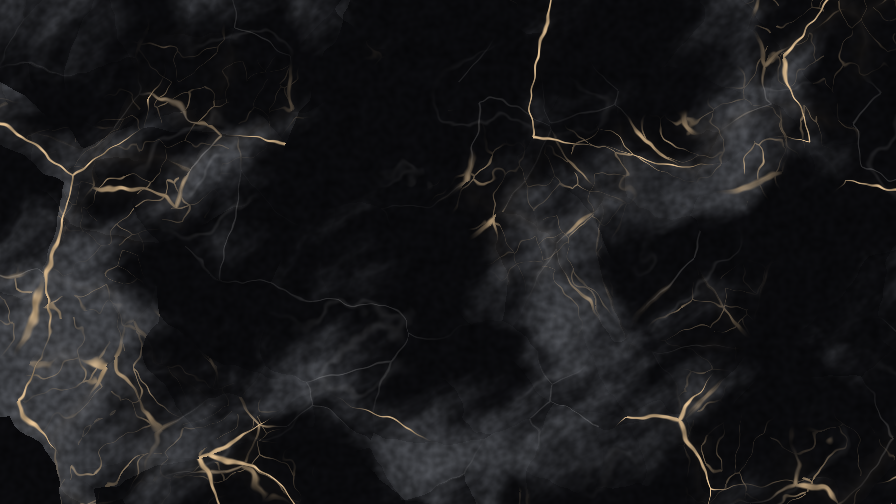
Write a WebGL 2 fragment shader that draws this texture.

```glsl
#version 300 es
precision highp float;
// Black marble with smoky grey bands, faint cracks and broken gold veins.

#define SLAB_SCALE 2.3      // large fragments per canvas height
#define RING_SCALE 6.5      // medium loops of gold
#define LACE_SCALE 17.0     // finest gold net
#define WARP 0.15           // bending of all veins
#define VEIN_WIDTH 0.0055   // half width of the boldest vein
#define VEIN_SHARE 0.62     // share of slab edges that carry gold
#define SMOKE_GAIN 5.5      // contrast of the grey clouds
#define BLACK vec3(0.036, 0.037, 0.046)
#define GREY vec3(0.238, 0.245, 0.262)
#define GOLD vec3(0.80, 0.68, 0.52)

uniform vec2 u_resolution;
out vec4 fragColor;

vec2 hash22(vec2 p) {
  vec3 a = fract(p.xyx * vec3(0.1031, 0.1030, 0.0973));
  a += dot(a, a.yzx + 33.33);
  return fract((a.xx + a.yz) * a.zy);
}

float cornerSlope(vec2 cell, vec2 offset) {
  float angle = 6.2832 * hash22(cell).x;
  return dot(vec2(cos(angle), sin(angle)), offset);
}

float gradientNoise(vec2 p) {
  vec2 i = floor(p), f = fract(p);
  vec2 u = f * f * f * (f * (f * 6.0 - 15.0) + 10.0);
  vec2 e = vec2(1.0, 0.0);
  return mix(mix(cornerSlope(i, f), cornerSlope(i + e, f - e), u.x),
             mix(cornerSlope(i + e.yx, f - e.yx), cornerSlope(i + 1.0, f - 1.0), u.x), u.y);
}

float fbm(vec2 p) {
  float sum = 0.0, amp = 0.5;
  for (int i = 0; i < 5; i++) {
    sum += amp * gradientNoise(p);
    p = mat2(1.6, 1.2, -1.2, 1.6) * p + 7.3;
    amp *= 0.5;
  }
  return sum;
}

// Cell fracture: x = distance to the edge, y = random per edge, z = random per cell.
vec3 fracture(vec2 p, float scale) {
  vec2 q = p * scale, base = floor(q);
  vec2 near = vec2(9.0), next = vec2(9.0), nearId = base, nextId = base;
  for (int y = -2; y <= 2; y++) {
    for (int x = -2; x <= 2; x++) {
      vec2 id = base + vec2(x, y);
      vec2 r = id + hash22(id + 31.0) - q;
      if (dot(r, r) < dot(near, near)) {
        next = near; nextId = nearId;
        near = r; nearId = id;
      } else if (dot(r, r) < dot(next, next)) {
        next = r; nextId = id;
      }
    }
  }
  float edge = dot(0.5 * (near + next), normalize(next - near)) / scale;
  return vec3(edge, hash22(nearId + nextId + 77.0).x, hash22(nearId + 5.0).y);
}

float line(float d, float halfWidth) {
  return 1.0 - smoothstep(halfWidth * 0.4, halfWidth + 1.0 / u_resolution.y, d);
}

void main() {
  vec2 p = gl_FragCoord.xy / u_resolution.y;
  float across = gl_FragCoord.x / u_resolution.x;

  // Jagged bending shared by every vein
  vec2 bend = WARP * vec2(fbm(p * 2.6 + 3.0), fbm(p * 2.6 + 41.0));
  vec2 q = p + bend + 12.0;
  vec3 slab = fracture(q, SLAB_SCALE);
  vec3 ring = fracture(q + 0.5 * bend.yx, RING_SCALE);
  vec3 lace = fracture(q + bend, LACE_SCALE);

  // Smoke drawn out along a rising diagonal, gathered around slab edges
  vec2 along = mat2(0.84, -0.54, 0.54, 0.84) * p;
  float cloud = fbm(along * vec2(1.5, 2.6) + 4.0 * bend + 20.0);
  float wisps = fbm(along * vec2(5.0, 11.0) + 6.0 * bend + 60.0);
  float smoke = SMOKE_GAIN * cloud + 2.4 * wisps + 0.75 - 7.0 * slab.x;
  smoke += 0.8 * (slab.z - 0.5) + 0.5 * (ring.z - 0.5) + 1.1 * (0.45 - across);
  float tone = smoothstep(-0.35, 2.0, smoke);
  vec3 color = mix(BLACK, GREY, tone);
  color *= 1.0 + 0.35 * gradientNoise(p * 70.0) + 0.5 * fbm(p * 24.0);

  // Hairline grey cracks
  float patchy = smoothstep(-0.05, 0.35, gradientNoise(p * 3.5 + 90.0));
  float ridge = abs(gradientNoise(along * vec2(2.5, 5.0) + 9.0 * bend + 8.0));
  float crack = line(ring.x, 0.0006) * step(ring.y, 0.5) * patchy;
  crack += 0.5 * (1.0 - smoothstep(0.0, 0.035, ridge)) * patchy;
  color += 0.13 * crack * vec3(1.0, 0.99, 0.97);

  // Bold gold veins that swell, thin out and break
  float swell = smoothstep(-0.22, 0.45, gradientNoise(p * 4.3 + 15.0));
  float carries = step(slab.y, VEIN_SHARE);
  float gold = carries * line(slab.x, VEIN_WIDTH * swell * swell) * smoothstep(0.0, 0.3, swell);

  // Loops and lace clustered beside the slab edges
  float cluster = smoothstep(0.02, 0.22, fbm(p * 2.1 + 33.0) + 0.10 - 1.1 * slab.x);
  float fleck = smoothstep(-0.15, 0.4, gradientNoise(p * 9.0 + 50.0));
  float loops = line(ring.x, 0.0055 * fleck) * step(ring.y, 0.7) * fleck;
  float net = line(lace.x, 0.0018 * fleck) * step(lace.y, 0.65) * (0.2 + 0.5 * fleck);
  gold = max(gold, cluster * max(loops, net));

  // Warm stain beside the gold, then the metal itself
  float stain = cluster * exp(-ring.x * 70.0) + 0.6 * carries * swell * exp(-slab.x * 90.0);
  color += 0.06 * stain * GOLD;
  float sheen = 0.9 + 0.5 * gradientNoise(p * 38.0);
  color = mix(color, GOLD * sheen, clamp(gold, 0.0, 1.0));
  fragColor = vec4(clamp(color, 0.0, 1.0), 1.0);
}
```
